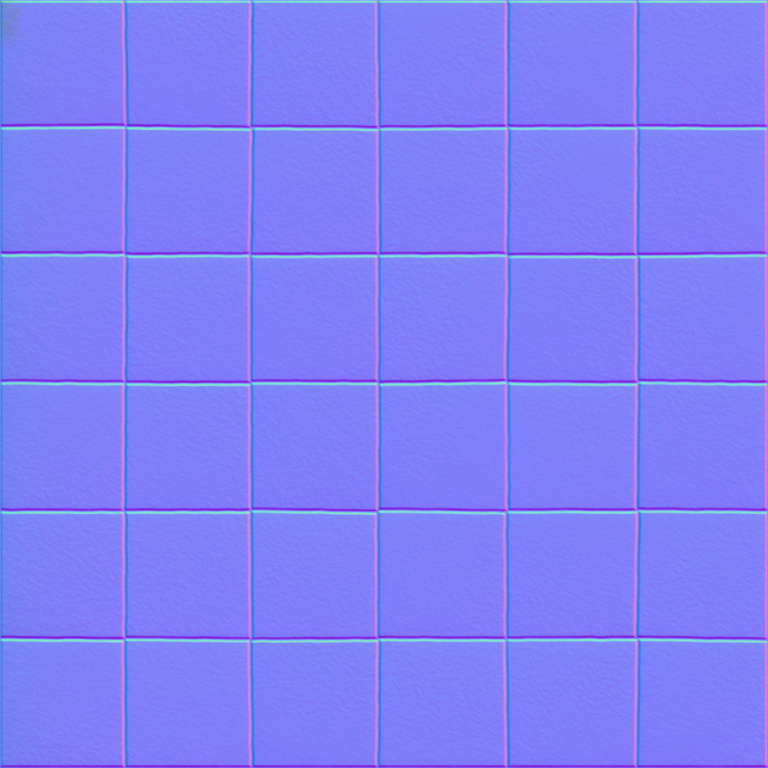
Give the GLSL for this texture map, as a three.js fragment shader.

```glsl
// Tangent-space normal map of a six by six grid of square tiles with recessed joints.
#define TILES 6.0
#define BAND_OFFSET 0.0021
#define BAND_WIDTH 0.0015
#define BEVEL_SLOPE vec2(0.95, 1.12)
#define SHADED_SIDE 0.80
#define ROUNDING 0.07
#define JITTER 0.0015
#define WOBBLE 0.0008
#define GRAIN 0.085
#define TILE_TILT 0.016
#define BLUE_LEVEL 0.98

varying vec2 vUv;

float hash(vec2 p) {
  vec3 q = fract(vec3(p.xyx) * 0.1031);
  q += dot(q, q.yzx + 33.33);
  return fract((q.x + q.y) * q.z);
}

float noise(vec2 p) {
  vec2 i = floor(p), f = fract(p);
  f = f * f * (3.0 - 2.0 * f);
  return mix(mix(hash(i), hash(i + vec2(1.0, 0.0)), f.x),
             mix(hash(i + vec2(0.0, 1.0)), hash(i + 1.0), f.x), f.y);
}

float bell(float d, float width) {
  return exp(-d * d / (width * width));
}

// Signed distance to the nearest joint; each tile side is slightly skewed
float jointDistance(float across, float along, float seed) {
  float k = floor(across + 0.5);
  float inner = step(0.5, k) * step(k, TILES - 0.5);
  vec2 side = vec2(k + seed, floor(along));
  float skew = mix(hash(side), hash(side + 31.0), fract(along)) - 0.5;
  float wave = noise(vec2(along * 11.0, k * 7.0 + seed)) - 0.5;
  return (across - k) / TILES + inner * (2.0 * JITTER * skew + WOBBLE * wave);
}

// Opposed bevels on the two sides of a joint, with a soft shoulder
float jointSlope(float d, float along, float seed, float steepness) {
  float broad = noise(vec2(along * 5.0, seed)), fine = noise(vec2(along * 38.0, seed + 0.5));
  float strength = steepness * (0.72 + 0.30 * broad + 0.26 * fine);
  float bevel = bell(d + BAND_OFFSET, BAND_WIDTH)
              - SHADED_SIDE * bell(d - BAND_OFFSET, BAND_WIDTH);
  float shoulder = -sign(d) * ROUNDING * exp(-abs(d) / 0.007) * smoothstep(0.0, 0.003, abs(d));
  return strength * bevel + shoulder;
}

// Fine plaster-like surface with a faint diagonal drift
float grainHeight(vec2 p) {
  vec2 q = vec2(p.x + 0.4 * p.y, p.y - 0.3 * p.x);
  return 0.8 * noise(q * vec2(190.0, 230.0)) + 0.6 * noise(q * 340.0 + 17.0);
}

vec2 grainSlope(vec2 p) {
  vec2 e = vec2(0.0011, 0.0);
  return vec2(grainHeight(p - e.xy) - grainHeight(p + e.xy),
              grainHeight(p - e.yx) - grainHeight(p + e.yx));
}

void main() {
  // Uneven tile spacing
  vec2 p = vUv + vec2(0.0074, -0.0018) * sin(3.14159 * vUv);
  vec2 grid = p * TILES;
  vec2 cell = floor(grid), local = fract(grid) - 0.5;

  // Joints, interrupted where they cross and fainter on the left border
  vec2 d = vec2(jointDistance(grid.x, grid.y, 3.0), jointDistance(grid.y, grid.x, 57.0));
  vec2 bevel = vec2(jointSlope(d.x, grid.y, floor(grid.x + 0.5) + 5.0, BEVEL_SLOPE.x),
                    jointSlope(d.y, grid.x, floor(grid.y + 0.5) + 71.0, BEVEL_SLOPE.y));
  vec2 groove = vec2(bell(d.x, 0.0022), bell(d.y, 0.0022));
  vec2 slope = bevel * (1.0 - 0.85 * groove.yx);
  slope.x *= mix(0.5, 1.0, smoothstep(0.0, 0.012, vUv.x));

  // Tile face: gentle pillow, individual tilt, low waves and grain
  vec2 tilt = vec2(hash(cell + 11.0), hash(cell + 47.0)) - 0.5;
  vec2 waves = vec2(noise(p * 22.0), noise(p * vec2(12.0, 38.0) + 90.0)) - 0.5;
  float roughness = 0.65 + 0.7 * noise(p * 9.0 + 40.0);
  slope += vec2(0.015, 0.05) * local + TILE_TILT * tilt + 0.016 * waves;
  slope += GRAIN * roughness * grainSlope(vUv) * (1.0 - 0.6 * max(groove.x, groove.y));

  // Sparse pits
  vec2 pitCell = floor(vUv * 42.0), pitLocal = fract(vUv * 42.0) - 0.5;
  vec2 pitPos = (vec2(hash(pitCell + 5.0), hash(pitCell + 9.0)) - 0.5) * 0.7;
  vec2 away = pitLocal - pitPos;
  slope -= 6.0 * away * bell(length(away), 0.06) * step(0.99, hash(pitCell + 23.0));

  // Weathered left margin and upper corner
  float margin = exp(-vUv.x * 22.0);
  float corner = (1.0 - smoothstep(0.018, 0.032, vUv.x)) * smoothstep(0.93, 0.965, vUv.y);
  slope += vec2(-0.08, 0.03) * margin;

  vec3 normal = normalize(vec3(slope + vec2(0.003, 0.0), 1.0));
  vec3 color = (normal * 0.5 + 0.5) * vec3(1.0, 1.0, BLUE_LEVEL);
  color.b -= 0.10 * corner * (0.5 + noise(vUv * 130.0)) + 0.03 * margin;
  gl_FragColor = vec4(color, 1.0);
}
```
